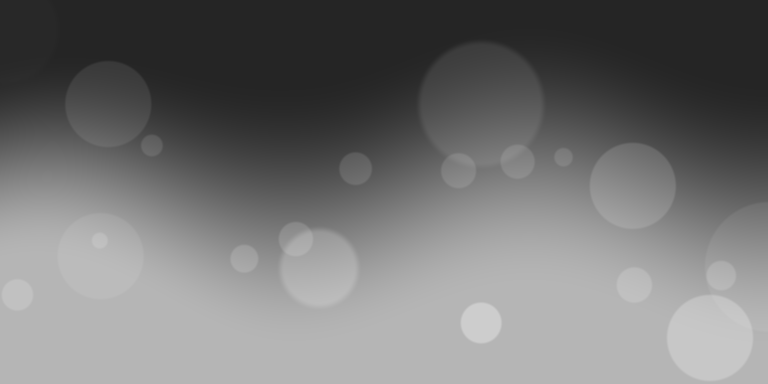
A Shadertoy shader for this background:

```glsl
float hash(float n) {
    return fract(sin(n * 127.1) * 43758.5453);
}

// Coverage of a disc with a soft rim
float disc(vec2 p, vec2 center, float radius, float blur) {
    return 1.0 - smoothstep(radius - blur, radius + blur, length(p - center));
}

void addLight(inout float shade, float coverage, float strength) {
    shade = mix(shade, 1.0, coverage * strength);
}

// Dark sky fading into pale mist along a rolling horizon
float mist(vec2 p) {
    float horizon = 0.505 + 0.08 * cos(6.2832 * (p.x - 1.38) / 1.25);
    float spread = mix(0.75, 1.0, smoothstep(0.0, 0.8, p.x));
    float depth = (horizon - p.y) / spread;
    return mix(0.145, 0.71, smoothstep(-0.365, 0.339, depth));
}

void mainImage(out vec4 fragColor, in vec2 fragCoord) {
    vec2 p = fragCoord / iResolution.y;
    float edge = 1.0 / iResolution.y;
    float crisp = max(0.004, edge);
    float soft = max(0.011, edge);
    float shade = mist(p);

    // Large discs of the composition
    addLight(shade, disc(p, vec2(0.013, 0.922), 0.138, soft), 0.015);
    addLight(shade, disc(p, vec2(0.282, 0.729), 0.112, crisp), 0.09);
    addLight(shade, disc(p, vec2(0.262, 0.333), 0.112, crisp), 0.08);
    addLight(shade, disc(p, vec2(0.831, 0.302), 0.101, soft), 0.21);
    addLight(shade, disc(p, vec2(1.253, 0.729), 0.162, soft), 0.10);
    addLight(shade, disc(p, vec2(1.648, 0.516), 0.112, crisp), 0.14);
    addLight(shade, disc(p, vec2(2.005, 0.305), 0.169, crisp), 0.07);
    addLight(shade, disc(p, vec2(1.849, 0.120), 0.112, crisp), 0.24);
    addLight(shade, disc(p, vec2(1.253, 0.159), 0.053, crisp), 0.33);

    // Small discs scattered across the width, brighter near the ground
    const float count = 11.0;
    for (float i = 0.0; i < count; i++) {
        vec2 center = vec2(2.0 * (i + hash(i + 1.0)) / count,
                           mix(0.15, 0.75, hash(i + 21.0)));
        float radius = mix(0.015, 0.055, hash(i + 41.0));
        float strength = mix(0.2, 0.06, center.y);
        addLight(shade, disc(p, center, radius, crisp), strength);
    }

    fragColor = vec4(vec3(shade), 1.0);
}
```
